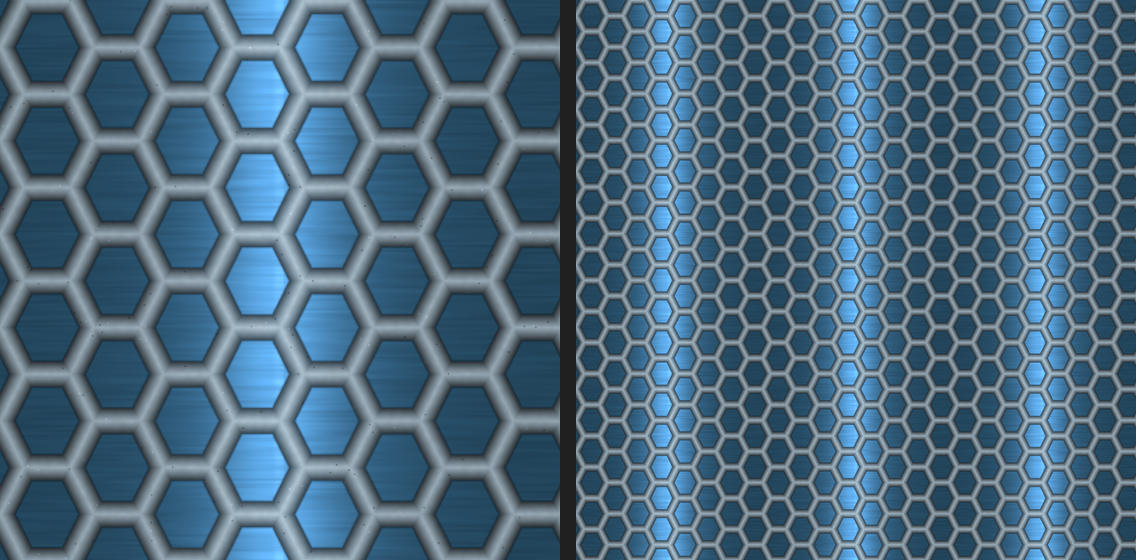
Left: one tile. Right: repeated 3 by 3.
Reproduce this pattern procedurally as a Shadertoy shader.

```glsl
const float TAU = 6.2831853;
const vec2 HEX_PERIOD = vec2(3.0, 2.0);   // one hexagon plus its staggered twin
const float GRID_SCALE = 12.0;            // 4 x 6 periods across the canvas
const float RIDGE_HALF_WIDTH = 0.275;

float hash(vec2 p) {
    vec3 q = fract(p.xyx * vec3(0.1031, 0.1030, 0.0973));
    q += dot(q, q.yzx + 33.33);
    return fract((q.x + q.y) * q.z);
}

// Distance from inside a flat-topped hexagon to its border
float hexInset(vec2 p) {
    p = abs(p);
    return min(1.0 - p.y, (2.0 - 2.0 * p.x - p.y) * inversesqrt(5.0));
}

// Distance to the nearest centre line of the honeycomb
float honeycomb(vec2 p) {
    vec2 halfPeriod = 0.5 * HEX_PERIOD;
    vec2 a = mod(p + halfPeriod, HEX_PERIOD) - halfPeriod;
    vec2 b = mod(p, HEX_PERIOD) - halfPeriod;
    return max(hexInset(a), hexInset(b));
}

// Wrapping cellular noise: distance to the nearest point and its random id
vec2 cellular(vec2 uv, float count) {
    vec2 p = uv * count;
    vec2 cell = floor(p);
    vec2 nearest = vec2(9.0, 0.0);
    for (int j = -1; j <= 1; j++)
    for (int i = -1; i <= 1; i++) {
        vec2 neighbour = cell + vec2(i, j);
        vec2 key = mod(neighbour, count);
        vec2 point = neighbour + vec2(hash(key), hash(key + 71.0));
        float dist = length(p - point);
        if (dist < nearest.x) nearest = vec2(dist, hash(key + 137.0));
    }
    return nearest;
}

// Layered sines along x, with random phases for each row
float rowWave(float x, float row) {
    float sum = 0.0;
    for (int k = 1; k <= 4; k++) {
        float phase = hash(vec2(row, float(k) * 17.0));
        sum += sin(TAU * (float(k) * x + phase));
    }
    return 0.25 * sum;
}

// Horizontal brush marks, wrapping in both directions
float brushed(vec2 uv, float rows) {
    float y = uv.y * rows;
    float row = floor(y);
    float lower = rowWave(uv.x, mod(row, rows));
    float upper = rowWave(uv.x, mod(row + 1.0, rows));
    return mix(lower, upper, smoothstep(0.0, 1.0, y - row));
}

// Periodic vertical band of light, 1 at its centre
float sheen(float x, float centre, float width) {
    float offset = sin(0.5 * TAU * (x - centre)) / (0.5 * TAU * width);
    return 1.0 / (1.0 + offset * offset);
}

vec3 facePlate(vec2 uv, float light, float inset) {
    vec3 color = mix(vec3(0.10, 0.215, 0.28), vec3(0.385, 0.70, 0.96), light);
    float grain = 0.6 * brushed(uv, 230.0) + 0.4 * brushed(uv + 0.37, 90.0);
    color *= 1.0 + 0.13 * grain;
    // Thin glint beside the brightest line
    float glint = smoothstep(0.484, 0.498, uv.x) * (1.0 - smoothstep(0.505, 0.508, uv.x));
    color += 0.05 * glint * (1.0 + grain);
    // Contact shadow under the ridge
    return color * mix(0.72, 1.0, smoothstep(0.0, 0.05, inset));
}

vec3 ridge(vec2 uv, float light, float across) {
    float shade = 0.68 - 0.50 * pow(across, 1.2);
    vec3 color = shade * vec3(0.89, 1.0, 1.07) * (0.92 + 0.2 * light);
    color += light * across * vec3(0.02, 0.07, 0.11);
    // Soft mottling and sparse pits
    color *= 1.03 - 0.06 * cellular(uv, 64.0).x;
    vec2 pit = cellular(uv, 48.0);
    float pitMask = (1.0 - smoothstep(0.04, 0.12, pit.x)) * step(0.82, pit.y);
    return color * (1.0 + pitMask * mix(-0.25, 0.15, step(0.95, pit.y)));
}

void mainImage(out vec4 fragColor, in vec2 fragCoord) {
    vec2 uv = fragCoord / iResolution.xy;
    float pixel = GRID_SCALE / min(iResolution.x, iResolution.y);

    float dist = honeycomb(uv * GRID_SCALE - vec2(1.01, 0.98));
    float inset = dist - RIDGE_HALF_WIDTH;
    float light = sheen(uv.x, 0.495, 0.115);

    vec3 plateColor = facePlate(uv, light, inset);
    vec3 ridgeColor = ridge(uv, light, clamp(dist / RIDGE_HALF_WIDTH, 0.0, 1.0));
    float plateMask = smoothstep(-0.75 * pixel, 0.75 * pixel, inset);
    fragColor = vec4(mix(ridgeColor, plateColor, plateMask), 1.0);
}
```
